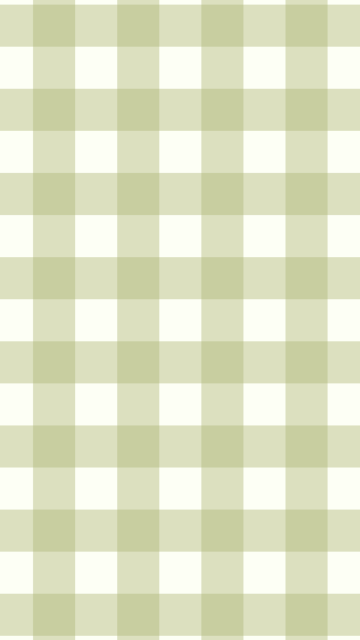
This pattern is drawn by a Shadertoy shader. Its source:

```glsl
// Soft green gingham: equal vertical and horizontal bands on an ivory ground.
// Each axis repeats one antialiased band; the number of bands covering a
// point (none, one or two) selects its tone.

#define PERIOD 0.1315                  // repeat, in canvas heights
#define BAND_SHARE 0.5                 // band width as a share of the repeat
#define BAND_START vec2(0.0516, 0.0065) // left and lower edge of the first bands
#define EDGE_SOFTNESS 1.2              // edge blend, in output samples
#define IVORY vec3(0.992, 1.0, 0.961)
#define PALE_GREEN vec3(0.861, 0.878, 0.750)
#define DEEP_GREEN vec3(0.784, 0.808, 0.627)

// Coverage of the repeating bands on both axes, 0 outside and 1 inside.
vec2 bandCoverage(vec2 position, float blend) {
    float halfWidth = 0.5 * BAND_SHARE * PERIOD;
    vec2 fromCentre = position - BAND_START - halfWidth;
    vec2 offset = abs(fract(fromCentre / PERIOD + 0.5) - 0.5) * PERIOD;
    return clamp(0.5 + (halfWidth - offset) / blend, 0.0, 1.0);
}

void mainImage(out vec4 fragColor, in vec2 fragCoord) {
    vec2 position = fragCoord / iResolution.y;
    vec2 bands = bandCoverage(position, EDGE_SOFTNESS / iResolution.y);

    // Blend along one axis, then the other, so crossings get the deep tone.
    vec3 gap = mix(IVORY, PALE_GREEN, bands.x);
    vec3 stripe = mix(PALE_GREEN, DEEP_GREEN, bands.x);
    fragColor = vec4(mix(gap, stripe, bands.y), 1.0);
}
```
